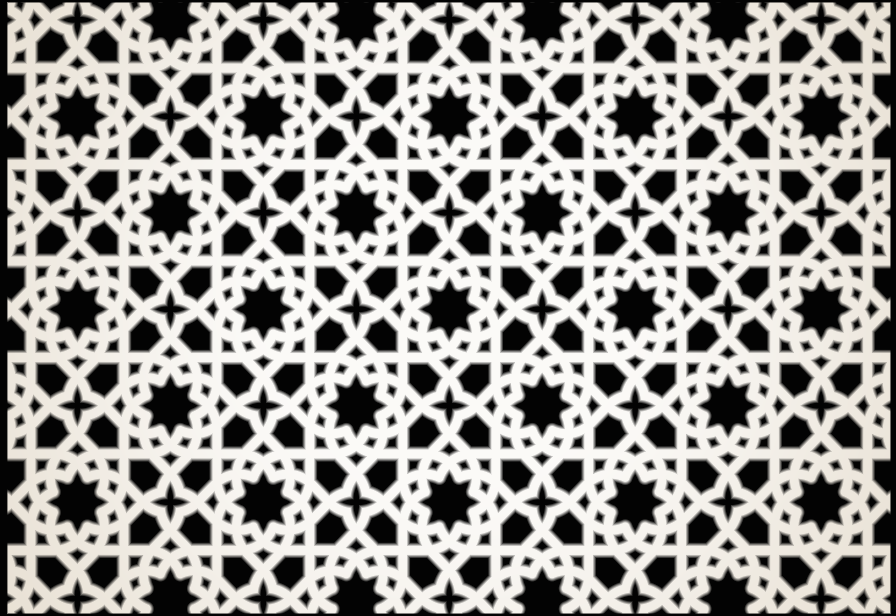
Give the GLSL for this pattern, as a Shadertoy shader.

```glsl
// A pierced lattice of eight-fold rosettes alternating with four-petal crosses.
// Each rosette folds one strand (a straight run into an arc) around its centre;
// distance to the strands gives pale bands with a soft glow over black.

#define HALF_CELL vec2(0.1509, 0.1566)   // star-to-cross step, in canvas heights
#define CENTRE vec2(0.002, -0.002)       // central star, from canvas middle
#define BAND 0.042                       // half width of a band, in cells
#define GLOW 0.042                       // reach of the soft edge, in cells
#define STAR_ARC vec3(0.260, -0.087, 0.377)   // arc centre and radius
#define CROSS_ARC vec3(0.030, -0.263, 0.372)
#define MARGIN_LOW vec2(0.012, 0.004)    // dark frame, left and bottom
#define MARGIN_HIGH vec2(0.009, 0.004)   // dark frame, right and top
#define IVORY vec3(0.985, 0.98, 0.97)
#define EDGE_TINT vec3(0.91, 0.88, 0.83)
#define VOID_COLOUR vec3(0.012, 0.012, 0.011)

const float PI = 3.14159265;
const float TIP = 0.70711;   // radius at which neighbouring rosettes touch

vec2 rotate(vec2 p, float a) {
    float c = cos(a), s = sin(a);
    return vec2(c * p.x - s * p.y, s * p.x + c * p.y);
}

float segmentDistance(vec2 p, vec2 a, vec2 b) {
    vec2 ab = b - a;
    return length(p - a - ab * clamp(dot(p - a, ab) / dot(ab, ab), 0.0, 1.0));
}

// Arc symmetric about the direction 'mid', spanning 'spread' to either side
float arcDistance(vec2 p, vec3 circle, float mid, float spread) {
    vec2 q = rotate(p - circle.xy, -mid);
    float a = clamp(atan(q.y, q.x), -spread, spread);
    return length(q - circle.z * vec2(cos(a), sin(a)));
}

// One strand and its mirror, from the petal tip to a notch of the inner star
float strandDistance(vec2 p) {
    p.y = abs(p.y);
    vec2 joint = STAR_ARC.xy + STAR_ARC.z * TIP;
    float straight = segmentDistance(p, vec2(TIP, 0.0), joint);
    return min(straight, arcDistance(p, STAR_ARC, radians(79.5), radians(34.5)));
}

float rosetteDistance(vec2 p) {
    float wedge = PI / 4.0;
    float angle = atan(p.y, p.x);
    angle = abs(angle - wedge * floor(angle / wedge + 0.5));
    p = length(p) * vec2(cos(angle), sin(angle));
    float d = 1.0;
    for (int k = -1; k <= 2; k++)
        d = min(d, strandDistance(rotate(p, -wedge * float(k))));
    return d;
}

float crossDistance(vec2 p) {
    p = abs(p);
    if (p.y > p.x) p = p.yx;
    return abs(length(p - CROSS_ARC.xy) - CROSS_ARC.z);
}

// Offset from the nearest point of the checkerboard whose coordinates sum to even
vec2 checkerCell(vec2 p) {
    vec2 diagonal = vec2(p.x + p.y, p.x - p.y) * 0.5;
    diagonal -= floor(diagonal + 0.5);
    return vec2(diagonal.x + diagonal.y, diagonal.x - diagonal.y);
}

float latticeDistance(vec2 p) {
    float d = rosetteDistance(checkerCell(p));
    vec2 c = checkerCell(p - vec2(1.0, 0.0));
    // Cross arcs end where they meet the rosette tips
    if (max(abs(c.x), abs(c.y)) < 1.0 - TIP + BAND) d = min(d, crossDistance(c));
    return d;
}

void mainImage(out vec4 fragColor, in vec2 fragCoord) {
    vec2 size = vec2(iResolution.x / iResolution.y, 1.0);
    vec2 uv = fragCoord / iResolution.y;
    vec2 fromMiddle = uv - 0.5 * size;
    float pixel = 1.0 / iResolution.y;

    // Pale bands with a soft falloff into the openings
    float d = latticeDistance((fromMiddle - CENTRE) / HALF_CELL);
    float soft = max(GLOW, pixel / HALF_CELL.y);
    float light = 1.0 - clamp((d - BAND) / soft, 0.0, 1.0);

    // Warm shading toward the canvas edges
    float edge = smoothstep(0.25, 0.95, length(fromMiddle));
    vec3 colour = mix(VOID_COLOUR, mix(IVORY, EDGE_TINT, edge), light);

    // Narrow dark frame
    vec2 inside = min(uv - MARGIN_LOW, size - MARGIN_HIGH - uv);
    float frame = smoothstep(-pixel, pixel, min(inside.x, inside.y));
    fragColor = vec4(mix(VOID_COLOUR, colour, frame), 1.0);
}
```
